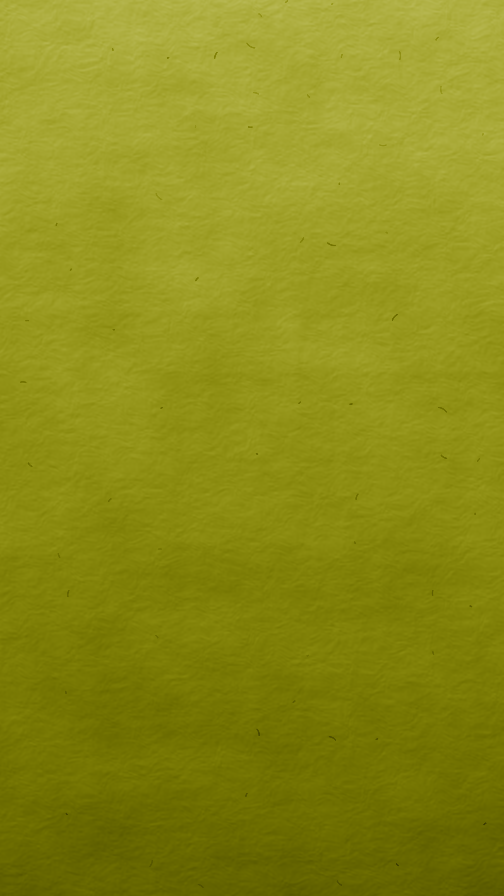
Write a WebGL 1 fragment shader that draws this texture.

```glsl
precision highp float;
// Olive-green aged paper: vertical fade, cloudy mottling, pressed grain and dark fibres.
uniform vec2 u_resolution;

#define TONE_BOTTOM 0.38
#define TONE_RISE 0.42
#define TONE_BEND 0.125
#define MOTTLE_AMOUNT 0.075
#define GRAIN_AMOUNT 0.060
#define WEAVE_AMOUNT 0.022
#define BAND_AMOUNT 0.014
#define GRAIN_SCALE 85.0
#define FIBRE_CELLS 11.0
#define FIBRE_SHARE 0.28
#define FIBRE_DARKNESS 0.17

float hash(vec2 p) {
  vec3 q = fract(vec3(p.xyx) * 0.1031);
  q += dot(q, q.yzx + 33.33);
  return fract((q.x + q.y) * q.z);
}

float noise(vec2 p) {
  vec2 cell = floor(p);
  vec2 f = fract(p);
  f = f * f * (3.0 - 2.0 * f);
  float low = mix(hash(cell), hash(cell + vec2(1.0, 0.0)), f.x);
  float high = mix(hash(cell + vec2(0.0, 1.0)), hash(cell + vec2(1.0)), f.x);
  return mix(low, high, f.y);
}

// Layered noise, centred on zero
float fbm(vec2 p) {
  float sum = 0.0;
  float weight = 0.5;
  for (int i = 0; i < 4; i++) {
    sum += weight * (noise(p) - 0.5);
    p = mat2(1.6, 1.2, -1.2, 1.6) * p + 17.3;
    weight *= 0.5;
  }
  return sum;
}

// Height of the pulp surface, slightly stretched sideways
float pulp(vec2 p) {
  vec2 q = p * GRAIN_SCALE * vec2(0.75, 1.2);
  q += 1.5 * vec2(noise(p * 31.0), noise(p * 31.0 + 50.0));
  return 0.6 * noise(q) + 0.4 * noise(q * 2.1 + 9.0);
}

// Sparse short strokes, at most one per cell
float fibres(vec2 p) {
  vec2 grid = p * FIBRE_CELLS;
  vec2 cell = floor(grid) + 40.0;
  vec2 centre = 0.2 + 0.6 * vec2(hash(cell + 3.1), hash(cell + 7.7));
  vec2 d = (fract(grid) - centre) / FIBRE_CELLS;
  float angle = 6.2832 * hash(cell + 13.3);
  vec2 along = vec2(cos(angle), sin(angle));
  float halfLength = mix(0.001, 0.009, pow(hash(cell + 21.9), 2.0));
  float x = dot(d, along);
  float y = dot(d, vec2(-along.y, along.x)) + 25.0 * x * x;
  float dist = length(vec2(max(abs(x) - halfLength, 0.0), y));
  float edge = max(0.0015, 0.7 / u_resolution.x);
  float strength = mix(0.35, 1.0, hash(cell + 29.5));
  float present = step(hash(cell), FIBRE_SHARE);
  return present * strength * (1.0 - smoothstep(0.0008, 0.0008 + edge, dist));
}

// Faint creases: a soft-edged darker strip just below a level line
float crease(vec2 p, float level, float depth) {
  float below = level + 0.004 * fbm(p * vec2(9.0, 2.0)) - p.y;
  return smoothstep(-0.002, 0.003, below) * exp(-max(below, 0.0) / depth);
}

void main() {
  vec2 p = gl_FragCoord.xy / u_resolution.x;
  float h = gl_FragCoord.y / u_resolution.y;

  // Vertical fade
  float tone = TONE_BOTTOM + h * (TONE_RISE - TONE_BEND * h);

  // Clouds and faint cross-woven streaks
  tone += MOTTLE_AMOUNT * fbm(p * vec2(5.0, 8.0));
  tone += 0.5 * MOTTLE_AMOUNT * fbm(p * vec2(18.0, 28.0) + 71.0);
  tone += WEAVE_AMOUNT * fbm(p * vec2(3.0, 45.0) + 5.0);
  tone += 0.7 * WEAVE_AMOUNT * fbm(p * vec2(40.0, 3.0) + 31.0);

  // Creases fading in towards the right
  float side = smoothstep(0.1, 0.6, p.x);
  vec2 sheet = vec2(p.x, h);
  tone -= BAND_AMOUNT * side * crease(sheet, 0.585, 0.05);
  tone -= 0.7 * BAND_AMOUNT * crease(sheet, 0.65, 0.012);
  tone -= 0.6 * BAND_AMOUNT * crease(sheet, 0.19, 0.02);

  // Grain lit from the upper left
  vec2 toLight = vec2(-0.002, 0.004);
  tone += GRAIN_AMOUNT * (pulp(p) - pulp(p + toLight));
  tone += 0.2 * GRAIN_AMOUNT * (noise(p * 210.0) - 0.5);

  // Dark fibres
  tone -= FIBRE_DARKNESS * fibres(p);

  // Olive ramp: blue appears only in the lighter tones
  float lift = max(tone - 0.41, 0.0);
  gl_FragColor = vec4(tone, tone + 0.002, 3.4 * lift * lift, 1.0);
}
```
